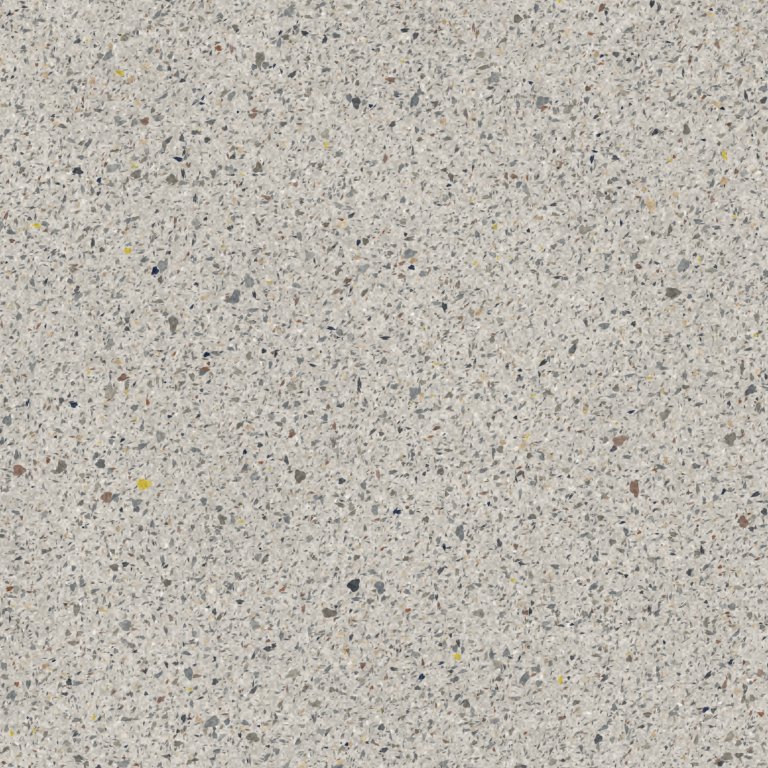
A WebGL 1 fragment shader for this texture:

```glsl
precision highp float;
// Fine terrazzo: a pale, faintly mottled cement ground with scattered stone chips.
// Each chip layer jitters one wobbly, tilted ellipse per grid cell; layers run
// from tiny pits and chalk flecks up to a few large pebbles.

uniform vec2 u_resolution;

const vec3 CEMENT = vec3(0.785, 0.765, 0.733);
const vec3 CHALK = vec3(0.90, 0.885, 0.86);
const vec3 SAND = vec3(0.75, 0.69, 0.59);
const vec3 PIT = vec3(0.46, 0.455, 0.44);
const float MAIN_TILT = 0.75;

vec4 hash4(vec2 p) {
  vec4 q = fract(p.xyxy * vec4(0.1031, 0.1030, 0.0973, 0.1099));
  q += dot(q, q.wzxy + 33.33);
  return fract((q.xxyz + q.yzzw) * q.zywx);
}

float valueNoise(vec2 p) {
  vec2 cell = floor(p);
  vec2 f = fract(p);
  f = f * f * (3.0 - 2.0 * f);
  float bottom = mix(hash4(cell).x, hash4(cell + vec2(1.0, 0.0)).x, f.x);
  float top = mix(hash4(cell + vec2(0.0, 1.0)).x, hash4(cell + 1.0).x, f.x);
  return mix(bottom, top, f.y);
}

vec2 rotate(vec2 p, float angle) {
  float c = cos(angle);
  float s = sin(angle);
  return vec2(c * p.x + s * p.y, c * p.y - s * p.x);
}

// Approximate distance to a stretched chip with an uneven outline.
float chipDistance(vec2 p, float radius, float stretch, float phase) {
  float root = sqrt(stretch);
  vec2 q = p * vec2(1.0 / root, root);
  float a = atan(q.y, q.x + 1e-6);
  float outline = 1.0 + 0.14 * sin(3.0 * a + phase) + 0.08 * sin(5.0 * a - 2.0 * phase);
  return (length(q) - radius * outline) / root;
}

// Returns (colour pick, tone, coverage) of the chip that covers p most.
vec3 scatterChips(vec2 p, float cells, float chance, vec2 radii, float maxStretch,
                  float seed, float blur) {
  vec3 best = vec3(0.0);
  vec2 home = floor(p * cells);
  for (int j = -1; j <= 1; j++) {
    for (int i = -1; i <= 1; i++) {
      vec2 cell = home + vec2(float(i), float(j));
      vec4 place = hash4(cell + seed);
      if (place.z < chance) {
        vec4 form = hash4(cell + seed + 371.7);
        vec2 q = p - (cell + place.xy) / cells;
        float angle = MAIN_TILT + (form.x - 0.5) * 2.3;
        float radius = mix(radii.x, radii.y, form.y * form.y);
        float stretch = mix(1.0, maxStretch, form.z);
        float d = chipDistance(rotate(q, angle), radius, stretch, form.w * 6.2832);
        float cover = 1.0 - smoothstep(-blur, blur, d);
        if (cover > best.z) best = vec3(place.w, fract(form.w * 7.31), cover);
      }
    }
  }
  return best;
}

vec3 stoneColour(float pick, float tone) {
  vec3 colour = mix(vec3(0.43, 0.45, 0.46), vec3(0.61, 0.61, 0.59), tone);
  if (pick > 0.46) colour = mix(vec3(0.45, 0.43, 0.40), vec3(0.62, 0.60, 0.55), tone);
  if (pick > 0.76) colour = mix(vec3(0.27, 0.29, 0.31), vec3(0.42, 0.42, 0.42), tone);
  if (pick > 0.85) colour = mix(vec3(0.46, 0.36, 0.31), vec3(0.60, 0.52, 0.47), tone);
  if (pick > 0.91) colour = mix(vec3(0.70, 0.60, 0.47), vec3(0.80, 0.73, 0.61), tone);
  if (pick > 0.978) colour = vec3(0.55, 0.38, 0.27);
  if (pick > 0.985) colour = vec3(0.78, 0.70, 0.28);
  if (pick > 0.993) colour = vec3(0.17, 0.22, 0.31);
  return colour;
}

vec3 layStones(vec3 under, vec3 chip) {
  return mix(under, stoneColour(chip.x, chip.y), chip.z);
}

void main() {
  float side = min(u_resolution.x, u_resolution.y);
  vec2 p = gl_FragCoord.xy / side;
  float blur = max(0.0011, 0.6 / side);

  // Cement ground with broad mottling.
  vec3 colour = CEMENT + 0.025 * (valueNoise(p * 9.0 + 5.0) - 0.5);

  // Pale flecks, sandy flecks and tiny pits.
  vec3 chalk = scatterChips(p, 110.0, 0.20, vec2(0.0012, 0.0030), 2.2, 17.0, blur);
  colour = mix(colour, CHALK, chalk.z * mix(0.35, 0.95, chalk.y));
  vec3 sand = scatterChips(p, 70.0, 0.10, vec2(0.0018, 0.0046), 2.0, 83.0, blur);
  colour = mix(colour, SAND, sand.z * mix(0.4, 1.0, sand.y));
  vec3 pit = scatterChips(p, 190.0, 0.24, vec2(0.0008, 0.0014), 2.4, 141.0, blur);
  colour = mix(colour, PIT, pit.z * mix(0.4, 1.0, pit.y));

  // Stone chips, small to large.
  colour = layStones(colour, scatterChips(p, 150.0, 0.34, vec2(0.0012, 0.0025), 3.0, 211.0, blur));
  colour = layStones(colour, scatterChips(p, 80.0, 0.39, vec2(0.0021, 0.0043), 2.6, 307.0, blur));
  colour = layStones(colour, scatterChips(p, 26.0, 0.20, vec2(0.0045, 0.0080), 1.9, 419.0, blur));

  // Fine grit over everything.
  float grit = 0.13 * (valueNoise(p * 390.0) - 0.5) + 0.09 * (valueNoise(p * 190.0 + 40.0) - 0.5);
  gl_FragColor = vec4(clamp(colour + grit, 0.0, 1.0), 1.0);
}
```
